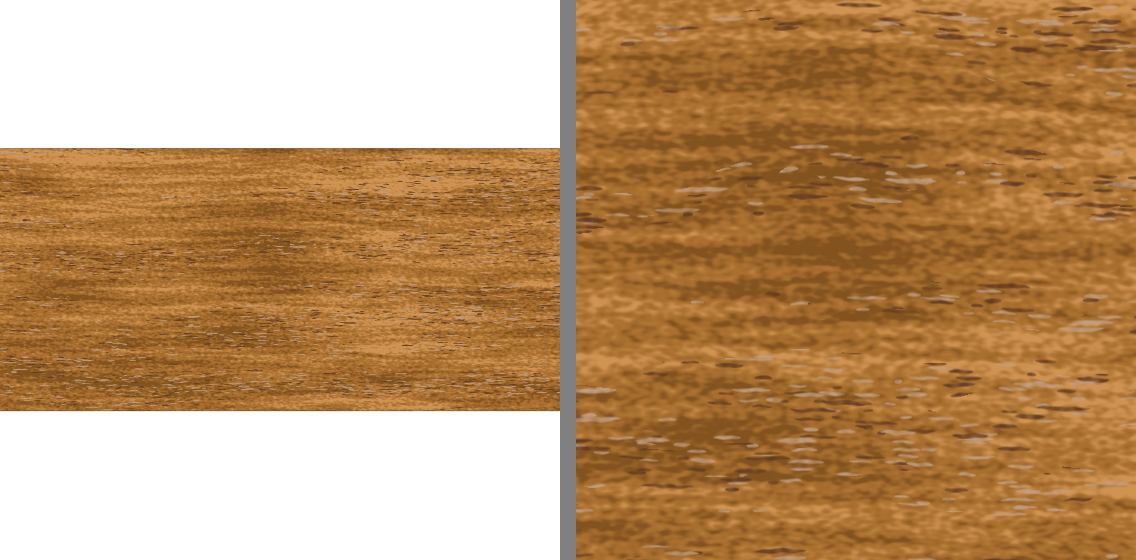
Left, the full canvas; right, a detail of the centre.
Give the GLSL for this texture, as a three.js fragment shader.

```glsl
// Horizontal plank of brown open-pored wood on a white ground.
#define PLANK_BOTTOM 0.2656
#define PLANK_TOP 0.7352
#define EDGE_BLUR 0.0008
#define WOOD_DARK vec3(0.51, 0.32, 0.12)
#define WOOD_MID vec3(0.66, 0.435, 0.185)
#define WOOD_LIGHT vec3(0.81, 0.575, 0.32)
#define PORE_DARK vec3(0.37, 0.22, 0.13)
#define PORE_PALE vec3(0.76, 0.63, 0.53)
#define GRAIN_CONTRAST 1.0
#define PORE_DENSITY 0.30
#define PORE_LAYERS 3

varying vec2 vUv;

float hash(vec2 p) {
  vec3 q = fract(vec3(p.xyx) * 0.1031);
  q += dot(q, q.yzx + 33.33);
  return fract((q.x + q.y) * q.z);
}

vec2 gradient(vec2 cell) {
  float angle = 6.2832 * hash(cell + 57.0);
  return vec2(cos(angle), sin(angle));
}

// Gradient noise, roughly -0.7 to 0.7
float noise(vec2 p) {
  vec2 i = floor(p);
  vec2 f = p - i;
  vec2 u = f * f * f * (f * (f * 6.0 - 15.0) + 10.0);
  vec2 e = vec2(1.0, 0.0);
  float low = mix(dot(gradient(i), f), dot(gradient(i + e), f - e), u.x);
  float high = mix(dot(gradient(i + e.yx), f - e.yx),
                   dot(gradient(i + e.xx), f - e.xx), u.x);
  return mix(low, high, u.y);
}

// Bends the straight grain into gentle waves
vec2 bendGrain(vec2 p) {
  p.y += 0.022 * noise(p * vec2(1.7, 3.0) + 4.0);
  p.y += 0.004 * noise(p * vec2(9.0, 14.0) + 11.0);
  return p;
}

// Growth bands, fibres and fine mottling
float grainTone(vec2 p, vec2 q, float height) {
  float tone = 0.40 + 0.26 * height;
  tone += GRAIN_CONTRAST * 0.45 * noise(q * vec2(1.6, 17.0));
  tone += GRAIN_CONTRAST * 0.50 * noise(q * vec2(3.5, 55.0) + 20.0);
  tone += GRAIN_CONTRAST * 0.50 * noise(q * vec2(11.0, 150.0) + 40.0);
  tone += GRAIN_CONTRAST * 0.30 * noise(p * vec2(5.0, 4.0) + 60.0);
  tone += GRAIN_CONTRAST * 0.42 * noise(vec2(p.x + 0.4 * p.y, p.y) * vec2(95.0, 210.0));
  tone += GRAIN_CONTRAST * 0.40 * noise(q * vec2(170.0, 330.0) + 80.0);
  return tone;
}

// One layer of short dashes: x is coverage, y a random value per dash
vec2 poreLayer(vec2 q, vec2 size, float density, float seed) {
  float row = floor(q.y / size.y);
  vec2 g = vec2(q.x / size.x + 17.0 * hash(vec2(row, seed)), q.y / size.y);
  vec2 cell = floor(g);
  vec2 id = cell + seed * 31.0;
  float halfLength = size.x * mix(0.12, 0.42, hash(id + 3.0));
  float halfWidth = size.y * mix(0.14, 0.27, hash(id + 7.0));
  vec2 d = (g - cell - 0.5) * size;
  d.y += size.y * 0.36 * (hash(id + 13.0) - 0.5);
  d.y += size.y * 0.22 * noise(q * vec2(130.0, 40.0) + seed);
  float taper = 1.0 - pow(min(abs(d.x) / halfLength, 1.0), 3.0);
  float dash = 1.0 - smoothstep(-EDGE_BLUR, EDGE_BLUR, abs(d.y) - halfWidth * taper);
  dash *= 1.0 - smoothstep(0.85, 1.0, abs(d.x) / halfLength);
  return vec2(dash * step(hash(id), density), hash(id + 23.0));
}

vec3 addPores(vec3 wood, vec2 q, float height) {
  // Pores gather in bands along the grain
  float band = noise(q * vec2(1.5, 24.0) + 90.0) + 0.6 * noise(q * vec2(7.0, 45.0) + 70.0);
  float density = PORE_DENSITY * smoothstep(-0.25, 0.45, band) * 1.7;
  for (int i = 0; i < PORE_LAYERS; i++) {
    float n = float(i);
    vec2 size = vec2(0.021 + 0.011 * n, 0.0044 + 0.0007 * n);
    vec2 pore = poreLayer(q + 0.37 * n, size, density, n + 1.0);
    float pale = step(pore.y, mix(0.68, 0.36, height));
    float broken = 0.72 + 0.5 * noise(q * vec2(190.0, 120.0) + n);
    vec3 poreColor = mix(PORE_DARK, PORE_PALE, pale);
    wood = mix(wood, poreColor, pore.x * clamp(broken, 0.0, 0.9));
  }
  return wood;
}

void main() {
  vec2 p = vUv;
  vec2 q = bendGrain(p);
  float height = clamp((p.y - PLANK_BOTTOM) / (PLANK_TOP - PLANK_BOTTOM), 0.0, 1.0);

  float tone = clamp(grainTone(p, q, height), 0.0, 1.0);
  vec3 wood = mix(WOOD_DARK, WOOD_MID, smoothstep(0.0, 0.5, tone));
  wood = mix(wood, WOOD_LIGHT, smoothstep(0.45, 1.0, tone));
  wood = addPores(wood, q, height);

  // Thin shaded rim, then the white ground
  float inside = min(p.y - PLANK_BOTTOM, PLANK_TOP - p.y);
  wood *= mix(0.72, 1.0, smoothstep(0.0, 0.003, inside));
  float plank = smoothstep(-EDGE_BLUR, EDGE_BLUR, inside);
  gl_FragColor = vec4(mix(vec3(1.0), wood, plank), 1.0);
}
```
